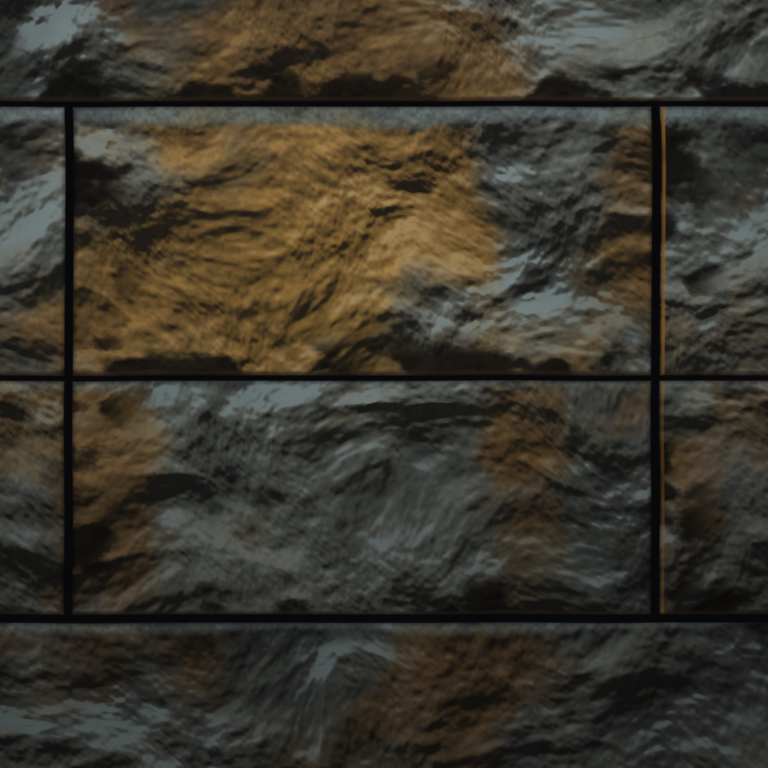
Write a three.js fragment shader that draws this texture.

```glsl
varying vec2 vUv;

float hash(vec2 p) {
  vec3 q = fract(p.xyx * 0.1031);
  q += dot(q, q.yzx + 33.33);
  return fract((q.x + q.y) * q.z);
}

float noise(vec2 p) {
  vec2 i = floor(p), f = fract(p);
  f = f * f * (3.0 - 2.0 * f);
  return mix(mix(hash(i), hash(i + vec2(1.0, 0.0)), f.x),
             mix(hash(i + vec2(0.0, 1.0)), hash(i + 1.0), f.x), f.y);
}

float fbm(vec2 p) {
  float sum = 0.0, amp = 0.5;
  for (int i = 0; i < 6; i++) {
    sum += amp * noise(p);
    p = mat2(1.6, 1.2, -1.2, 1.6) * p + 17.3;
    amp *= 0.5;
  }
  return sum;
}

// Split-face height: warped lumps with a few sharp ridges
float relief(vec2 p) {
  vec2 warp = vec2(noise(p * 7.0 + 3.0), noise(p * 7.0 + 41.0)) - 0.5;
  p += 0.07 * warp;
  float ridge = 1.0 - abs(2.0 * noise(p * vec2(8.0, 11.0) + 60.0) - 1.0);
  return fbm(p * vec2(5.0, 6.5)) + 0.14 * ridge;
}

void main() {
  vec2 uv = vUv;
  vec2 wobble = 0.003 * (vec2(noise(vec2(uv.y * 9.0, 2.0)), noise(vec2(uv.x * 9.0, 7.0))) - 0.5);
  vec2 p = uv + wobble;

  // Courses: two split by upright joints, between two unbroken ones
  float row = step(0.195, p.y) + step(0.508, p.y) + step(0.865, p.y);
  float low = row < 0.5 ? -0.1 : row < 1.5 ? 0.195 : row < 2.5 ? 0.508 : 0.865;
  float high = row < 0.5 ? 0.195 : row < 1.5 ? 0.508 : row < 2.5 ? 0.865 : 1.1;
  float split = step(0.5, row) * step(row, 2.5);
  float along = fract(p.x - 0.09);
  float column = split * step(0.764, along);
  float fromLeft = mix(1.0, along - 0.764 * column, split);
  float fromRight = mix(1.0, mix(0.764, 1.0, column) - along, split);
  float fromTop = high - p.y, fromBottom = p.y - low;
  float sideGap = min(fromLeft, fromRight), levelGap = min(fromTop, fromBottom);

  // Each block has its own patch of stone
  vec2 face = vec2(mix(uv.x, along, split), uv.y) + vec2(column * 3.7, row * 5.3) + 2.0;
  float height = relief(face);
  float lit = (height - relief(face + vec2(-0.002, 0.006))) * 42.0;
  lit = clamp(lit, -1.6, 1.6);
  float patches = fbm(face * 5.0 + 23.0);
  float grain = noise(face * 240.0) + noise(face * 120.0) - 1.0;

  // Rust gathers at the middle of the upper block
  vec2 glowAt = (uv - vec2(0.42, 0.64)) / vec2(0.36, 0.24);
  float glow = exp(-dot(glowAt, glowAt));
  float rust = smoothstep(0.42, 0.64, patches + 0.19 * glow - (row < 0.5 ? 0.09 : 0.02));
  vec3 slate = mix(vec3(0.19, 0.2, 0.19), vec3(0.29, 0.3, 0.28), smoothstep(0.3, 0.65, height));
  vec3 ochre = mix(vec3(0.29, 0.22, 0.14), vec3(0.44, 0.33, 0.16), glow);
  vec3 color = mix(slate, ochre, rust * 0.9);
  color *= 1.0 + 0.32 * lit + 0.14 * grain;

  // Pale upward faces and deep hollows
  float pale = smoothstep(0.35, 1.5, lit) * smoothstep(0.4, 0.6, noise(face * 9.0 + 80.0));
  color = mix(color, vec3(0.46, 0.52, 0.53), pale * (0.75 - 0.55 * rust));
  color = mix(color, vec3(0.09, 0.09, 0.085), 0.65 * smoothstep(0.3, 1.6, -lit));

  // Chipped pits close to the left and bottom edges
  float nearEdge = max(exp(-fromLeft * 18.0), exp(-fromBottom * 26.0));
  float pit = smoothstep(0.56, 0.68, fbm(face * vec2(11.0, 17.0) + 50.0) + 0.1 * nearEdge);
  color = mix(color, vec3(0.06, 0.055, 0.05), 0.85 * pit * smoothstep(0.1, 0.5, nearEdge));

  // Light dims towards the foot and the sides of the wall
  color *= mix(0.66, 1.03, smoothstep(0.05, 0.75, uv.y));
  color *= 1.0 - 0.5 * pow(abs(uv.x - 0.45), 2.0);

  // Worn bevel along the top of each block
  float bevelDepth = (row > 1.5 ? 0.026 : 0.013) + 0.035 * (patches - 0.5);
  float bevel = 1.0 - smoothstep(bevelDepth * 0.6, bevelDepth + 0.007, fromTop);
  bevel *= row > 1.5 ? 0.85 : 0.5;
  color = mix(color, vec3(0.42, 0.48, 0.48) * (0.9 + 0.2 * grain), bevel * (0.6 + 0.4 * noise(face * 24.0)));

  // Brown lower lips and a bright rusty edge by the right joint
  float lip = 1.0 - smoothstep(0.006, 0.012, fromBottom);
  color = mix(color, vec3(0.2, 0.15, 0.1), 0.6 * lip);
  float rustyEdge = column * (1.0 - smoothstep(0.001, 0.004, abs(fromLeft - 0.0095)));
  rustyEdge *= step(0.5, uv.x) * mix(0.45, 0.9, smoothstep(0.45, 0.6, uv.y));
  color = mix(color, vec3(0.55, 0.36, 0.14), rustyEdge * (0.6 + 0.4 * noise(uv * vec2(20.0, 45.0))));

  // Dark joints with a soft shadow
  float nearFoot = 1.0 - smoothstep(0.02, 0.04, abs(uv.y - 0.195));
  float gap = min(sideGap - 0.0055, levelGap - 0.0035 - 0.002 * nearFoot);
  color *= mix(0.6, 1.0, smoothstep(0.0, 0.009, gap + 0.002));
  color = mix(vec3(0.03, 0.032, 0.04), color, smoothstep(-0.0015, 0.0015, gap));

  gl_FragColor = vec4(color, 1.0);
}
```
